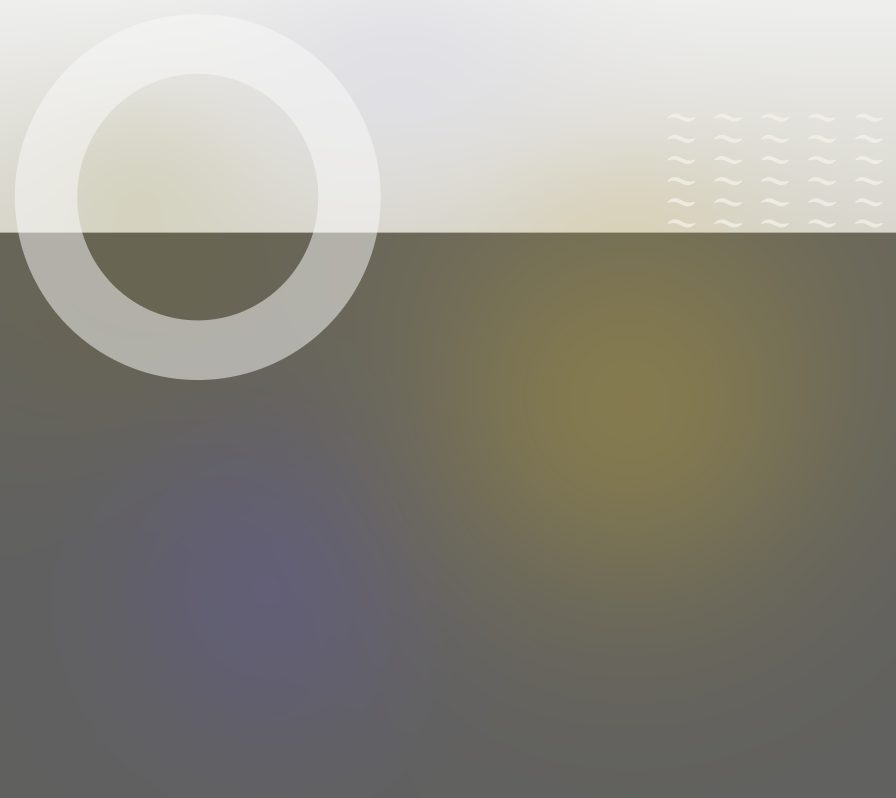
This background is drawn by a Shadertoy shader. Its source:

```glsl
// A pale band over a dark field, both tinted by soft gold and violet glows,
// crossed by a translucent ring and a small grid of tapered wave marks.
// Glows are Gaussians; ring and marks are antialiased distance shapes.

// Gaussian falloff around a centre, with a spread per axis.
float glow(vec2 p, vec2 centre, vec2 spread) {
    vec2 d = (p - centre) / spread;
    return exp(-dot(d, d));
}

// Coverage of a shape from its signed distance (negative inside).
float cover(float dist, float pixel) {
    return clamp(0.5 - dist / pixel, 0.0, 1.0);
}

vec3 darkField(vec2 p) {
    vec3 color = mix(vec3(0.378, 0.378, 0.372), vec3(0.405, 0.398, 0.360),
                     smoothstep(0.25, 0.75, p.y));
    color = mix(color, vec3(0.410, 0.395, 0.310), 0.8 * glow(p, vec2(0.20, 0.66), vec2(0.20)));
    color = mix(color, vec3(0.382, 0.370, 0.465), glow(p, vec2(0.343, 0.265), vec2(0.19, 0.20)));
    return mix(color, vec3(0.520, 0.480, 0.310), glow(p, vec2(0.789, 0.497), vec2(0.26)));
}

vec3 paleBand(vec2 p) {
    vec3 color = mix(vec3(0.845, 0.840, 0.805), vec3(0.935, 0.935, 0.930),
                     clamp((p.y - 0.7085) / 0.2915, 0.0, 1.0));
    color = mix(color, vec3(0.872, 0.868, 0.895), 0.75 * glow(p, vec2(0.50, 0.91), vec2(0.21, 0.14)));
    color = mix(color, vec3(0.830, 0.820, 0.740), 0.85 * glow(p, vec2(0.175, 0.745), vec2(0.14, 0.12)));
    return mix(color, vec3(0.850, 0.820, 0.720), 0.9 * glow(p, vec2(0.789, 0.695), vec2(0.18, 0.11)));
}

// Five columns by six rows of wave strokes that thin towards their tips.
float waveMarks(vec2 p, float pixel) {
    vec2 spacing = vec2(0.0588, 0.0265);
    vec2 grid = (p - vec2(0.8538, 0.7200)) / spacing;
    vec2 cell = clamp(floor(grid + 0.5), vec2(0.0), vec2(4.0, 5.0));
    vec2 q = (grid - cell) * spacing;
    float along = q.x / 0.0175;
    float center = -0.0027 * sin(3.1416 * along);
    float halfWidth = 0.0027 * sqrt(max(1.0 - along * along, 0.0));
    float dist = max(abs(q.y - center) - halfWidth, abs(q.x) - 0.0175);
    return cover(dist, pixel);
}

void mainImage(out vec4 fragColor, in vec2 fragCoord) {
    vec2 p = fragCoord / iResolution.y;
    float pixel = 1.0 / iResolution.y;

    // Two tinted backgrounds meeting at a horizontal edge
    vec3 color = mix(darkField(p), paleBand(p), cover(0.7085 - p.y, pixel));

    // Wave marks
    color = mix(color, vec3(0.955, 0.945, 0.915), 0.75 * waveMarks(p, pixel));

    // Translucent ring with a slightly tall opening
    vec2 r = p - vec2(0.2478, 0.7530);
    float outer = cover(length(r) - 0.2292, pixel);
    float opening = cover(length(r * vec2(1.023, 1.0)) - 0.1545, pixel);
    color = mix(color, vec3(0.975), 0.51 * outer * (1.0 - opening));

    fragColor = vec4(color, 1.0);
}
```
